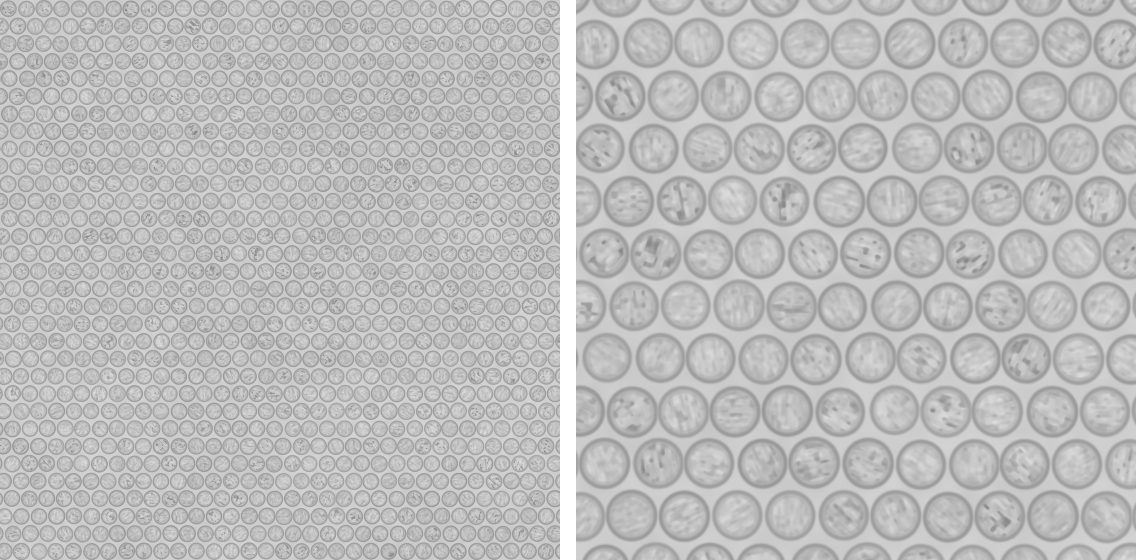
Left: the whole. Right: its middle third, enlarged.
A WebGL 1 fragment shader for this pattern:

```glsl
precision highp float;

// Staggered rows of small grey rimmed discs on pale, softly mottled ground.
// Each disc gets its own offset, size, tone, brushed grain and dark flecks
// from hashes of its grid cell; neighbouring cells are composited in a loop.

uniform vec2 u_resolution;

const vec2 GRID = vec2(32.0);   // discs across and down
const float ROW_SLIP = 0.22;    // sideways slip of the lower rows, in pitches
const float GROUND = 0.805;
const float FACE = 0.772;
const float RIM = 0.625;

float hash(vec2 p, float seed) {
  vec3 q = fract(vec3(p.xyx) * vec3(0.1031, 0.1030, 0.0973) + seed * 0.137);
  q += dot(q, q.yzx + 33.33);
  return fract((q.x + q.y) * q.z);
}

float noise(vec2 p) {
  vec2 i = floor(p);
  vec2 f = fract(p);
  f = f * f * (3.0 - 2.0 * f);
  float low = mix(hash(i, 1.0), hash(i + vec2(1.0, 0.0), 1.0), f.x);
  float high = mix(hash(i + vec2(0.0, 1.0), 1.0), hash(i + vec2(1.0), 1.0), f.x);
  return mix(low, high, f.y);
}

vec2 rotate(vec2 p, float angle) {
  float c = cos(angle);
  float s = sin(angle);
  return vec2(c * p.x - s * p.y, s * p.x + c * p.y);
}

// Soft line of the given half width around distance zero
float line(float d, float halfWidth, float blur) {
  return 1.0 - smoothstep(halfWidth - blur, halfWidth + blur, abs(d));
}

// Brushed grain and flecks inside one disc
float faceTone(vec2 p, vec2 id) {
  vec2 q = rotate(p, 6.2832 * hash(id, 2.0));
  vec2 shift = 40.0 + 200.0 * vec2(hash(id, 3.0), hash(id, 4.0));
  float streaks = noise(q * vec2(4.0, 15.0) + shift) - 0.5;
  float speckle = noise(q * 12.0 + shift.yx) - 0.5;
  float flecks = smoothstep(0.5, 0.95, noise(q * vec2(8.0, 12.0) + shift + 17.0));
  float wear = hash(id, 5.0);
  float tone = FACE + 0.035 * (hash(id, 6.0) - 0.5);
  tone += 0.10 * streaks + 0.07 * speckle;
  return tone - flecks * mix(0.03, 0.20, wear * wear);
}

// Blends one disc over the tone below; p is relative to its centre
float drawDisc(float below, vec2 p, vec2 id, float blur) {
  float radius = 0.492 + 0.025 * (hash(id, 7.0) - 0.5);
  float r = length(p);
  float tone = faceTone(p, id);
  tone = mix(tone, FACE - 0.015, 0.6 * smoothstep(0.32, 0.39, r));
  tone -= 0.045 * line(r - radius + 0.13, 0.018, blur);
  float rimTone = RIM + 0.04 * (hash(id, 8.0) - 0.5);
  tone = mix(tone, rimTone, line(r - radius + 0.045, 0.045, blur * 1.2));
  return mix(below, tone, 1.0 - smoothstep(radius - blur, radius + blur, r));
}

float groundTone(vec2 uv) {
  return GROUND + 0.035 * (noise(uv * 90.0) - 0.5);
}

// Half-pitch shift on alternate rows, a slip below the middle, slight wander
float rowShift(float row) {
  float slip = ROW_SLIP * (1.0 - smoothstep(0.52, 0.64, (row + 0.5) / GRID.y));
  return 0.5 * mod(row, 2.0) + slip + 0.08 * (hash(vec2(row + 5.0), 11.0) - 0.5);
}

void main() {
  vec2 uv = gl_FragCoord.xy / u_resolution;
  vec2 grid = uv * GRID;
  float blur = max(0.035, 0.6 * GRID.y / u_resolution.y);
  float tone = groundTone(uv);

  // Neighbouring discs in three rows
  for (int j = -1; j <= 1; j++) {
    float row = floor(grid.y) + float(j);
    float shift = rowShift(row);
    float column = floor(grid.x - shift + 0.5);
    for (int i = -1; i <= 1; i++) {
      vec2 id = vec2(column + float(i), row) + 5.0;
      vec2 jitter = vec2(0.06, 0.04) * (vec2(hash(id, 9.0), hash(id, 10.0)) - 0.5);
      vec2 centre = vec2(column + float(i) + shift, row + 0.5) + jitter;
      tone = drawDisc(tone, grid - centre, id, blur);
    }
  }

  // Broad uneven shading over everything
  tone += 0.02 * (noise(uv * 5.0 + 3.0) - 0.5) + 0.015 * (noise(uv * 17.0) - 0.5);
  gl_FragColor = vec4(vec3(tone), 1.0);
}
```
